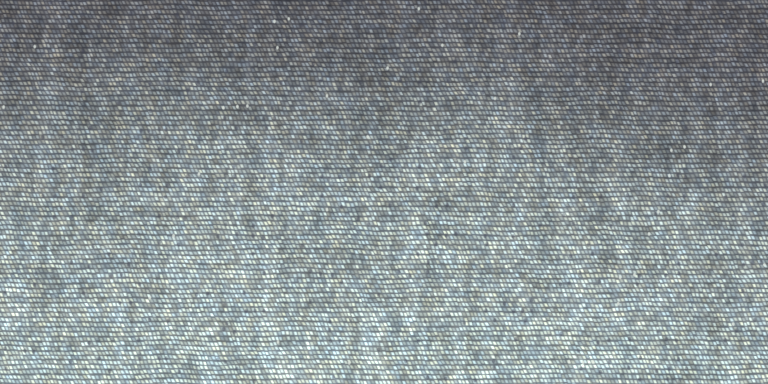
Write a Shadertoy shader that draws this texture.

```glsl
const float ROWS = 80.0;       // stitches per canvas height
const float COLUMNS = 98.0;    // stitches per unit of width
const float TWILL_LEAN = 0.5;  // sideways shift per row

float hash(vec2 p) {
    return fract(sin(dot(p, vec2(127.1, 311.7))) * 43758.5453);
}

float noise(vec2 p) {
    vec2 cell = floor(p);
    vec2 f = fract(p);
    f = f * f * (3.0 - 2.0 * f);
    float low = mix(hash(cell), hash(cell + vec2(1.0, 0.0)), f.x);
    float high = mix(hash(cell + vec2(0.0, 1.0)), hash(cell + 1.0), f.x);
    return mix(low, high, f.y);
}

// Signed noise, from -1 to 1
float wobble(vec2 p) {
    return 2.0 * noise(p) - 1.0;
}

// Light falling from the bottom up, weaker toward the sides
vec3 lighting(vec2 p, float aspect) {
    vec3 shadow = vec3(0.370, 0.368, 0.385);
    vec3 middle = vec3(0.575, 0.610, 0.610);
    vec3 bright = vec3(0.645, 0.695, 0.690);
    float side = 2.0 * p.x / aspect - 1.0;
    float height = p.y + 0.16 * side * side + 0.04 * side + 0.05 * wobble(p * 2.5);
    vec3 light = mix(bright, middle, smoothstep(0.0, 0.5, height));
    return mix(light, shadow, smoothstep(0.42, 1.1, height));
}

// Uneven yarn: long streaks along both thread directions
float yarnStreaks(vec2 p) {
    float upright = wobble(p * vec2(85.0, 9.0)) + 0.7 * wobble(p * vec2(26.0, 3.5) + 17.0);
    float level = wobble(p * vec2(7.0, 80.0) + 41.0);
    float mottled = wobble(p * 42.0 + 73.0);
    return 0.075 * upright + 0.07 * level + 0.07 * mottled;
}

// Sparse soft specks, each in a random place of its cell
float specks(vec2 p, float density, float chance, float radius, float seed) {
    vec2 q = p * density;
    vec2 cell = floor(q) + seed;
    vec2 center = 0.25 + 0.5 * vec2(hash(cell + 3.1), hash(cell + 7.7));
    float reach = length((fract(q) - center) * vec2(1.0, 0.75));
    return step(hash(cell), chance) * (1.0 - smoothstep(0.3 * radius, radius, reach));
}

// One steep pale stitch per cell, with dark bluish gaps between level rows
vec3 weave(vec2 p) {
    vec2 q = p * vec2(COLUMNS, ROWS);
    q += vec2(0.3 * wobble(p * 27.0), 0.22 * wobble(p * vec2(9.0, 20.0) + 31.0));
    q.x += TWILL_LEAN * q.y;
    vec2 cell = floor(q);
    vec2 f = 2.0 * fract(q) - 1.0;
    f += 0.4 * (vec2(hash(cell + 5.3), hash(cell + 9.1)) - 0.5);

    float across = 1.0 - smoothstep(0.15, 1.1, abs(f.x));
    float along = 1.0 - smoothstep(0.3, 1.05, abs(f.y));
    float stitch = along * mix(0.3, 1.0, across);
    float strength = mix(0.5, 1.35, hash(cell + 2.7));
    vec3 ground = vec3(0.72, 0.725, 0.765);
    vec3 thread = mix(vec3(1.41, 1.40, 1.30), vec3(1.31, 1.38, 1.41), hash(cell + 13.9));
    return mix(ground, thread, stitch * strength);
}

vec3 cloth(vec2 p, float aspect) {
    vec3 color = lighting(p, aspect) * weave(p) * (1.0 + yarnStreaks(p));
    float tint = wobble(p * 55.0 + 90.0);
    color *= 1.0 + tint * vec3(0.03, 0.0, -0.035);
    color = mix(color, vec3(0.27, 0.28, 0.34), 0.45 * specks(p, 40.0, 0.12, 0.25, 11.0));
    return mix(color, vec3(0.88, 0.91, 0.88), 0.8 * specks(p, 30.0, 0.006, 0.16, 57.0));
}

void mainImage(out vec4 fragColor, in vec2 fragCoord) {
    float aspect = iResolution.x / iResolution.y;
    vec3 color = vec3(0.0);

    // Average four samples to smooth the fine stitches
    for (int i = 0; i < 4; i++) {
        vec2 offset = 0.5 * vec2(float(i % 2), float(i / 2)) - 0.25;
        color += 0.25 * cloth((fragCoord + offset) / iResolution.y, aspect);
    }
    fragColor = vec4(clamp(color, 0.0, 1.0), 1.0);
}
```
